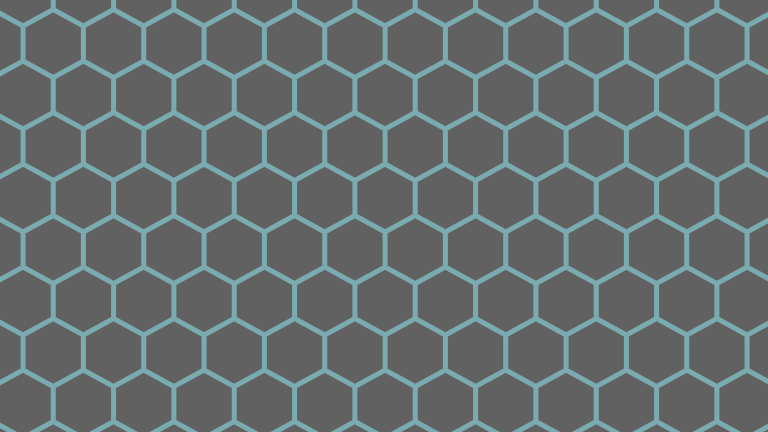
Give the GLSL for this pattern, as a WebGL 1 fragment shader.

```glsl
precision highp float;
// Flat honeycomb: thin teal lines around grey, pointy-topped hexagons.
// Two interleaved rectangular lattices hold the cells; the distance to the
// border of the containing hexagon gives a line of constant width.

uniform vec2 u_resolution;

// Lengths are in units of the canvas height.
const float CELL_WIDTH = 0.13966;             // spacing of cells in a row
const float ROW_STEP = 0.11921;               // spacing of the rows
const float SIDE_HEIGHT = 0.0810;             // length of the upright edges
const float LINE_WIDTH = 0.0116;
const vec2 FIRST_CENTER = vec2(0.0534, 0.0648); // center of the lower left cell
const vec3 FILL_COLOR = vec3(0.38);
const vec3 LINE_COLOR = vec3(0.48, 0.67, 0.69);

// Distance from p to the hexagon border, positive inside.
float hexInset(vec2 p) {
  p = abs(p);
  float capHeight = ROW_STEP - SIDE_HEIGHT;
  vec2 slantNormal = normalize(vec2(capHeight, 0.5 * CELL_WIDTH));
  vec2 apex = vec2(0.0, 0.5 * SIDE_HEIGHT + capHeight);
  return min(0.5 * CELL_WIDTH - p.x, dot(apex - p, slantNormal));
}

// Position relative to the nearest point of a rectangular lattice.
vec2 repeatCentered(vec2 p, vec2 period) {
  return (fract(p / period + 0.5) - 0.5) * period;
}

void main() {
  float pixel = 1.0 / u_resolution.y;
  vec2 p = gl_FragCoord.xy * pixel - FIRST_CENTER;

  // Every other row is shifted by half a cell.
  vec2 period = vec2(CELL_WIDTH, 2.0 * ROW_STEP);
  float evenRows = hexInset(repeatCentered(p, period));
  float oddRows = hexInset(repeatCentered(p - 0.5 * period, period));
  float inset = max(evenRows, oddRows);

  // Antialiased line centered on the shared borders.
  float line = clamp((0.5 * LINE_WIDTH - inset) / pixel + 0.5, 0.0, 1.0);
  gl_FragColor = vec4(mix(FILL_COLOR, LINE_COLOR, line), 1.0);
}
```
